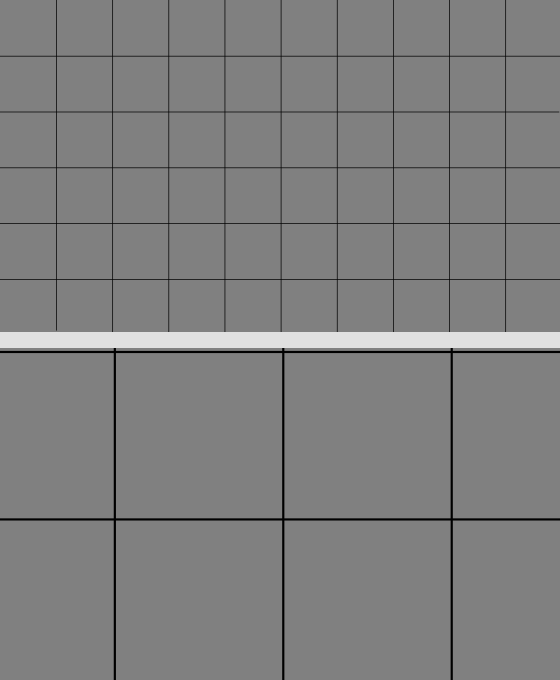
Top: the whole. Bottom: its middle third, enlarged.
Write a WebGL 2 fragment shader that draws this pattern.

```glsl
#version 300 es
precision highp float;

uniform vec2 u_resolution;
out vec4 fragColor;

// Share of a pixel covered by the nearest grid line, per axis
vec2 lineCoverage(vec2 p, vec2 pixel) {
    vec2 index = max(round((p - 0.5) / 77.0), 1.0);
    vec2 dist = abs(p - 0.5 - index * 77.0);
    return clamp(0.5 * (1.0 + pixel) - dist, vec2(0.0), min(vec2(1.0), pixel)) / pixel;
}

void main() {
    // Canvas measured as 768 by 458 line widths, from the top left
    vec2 extent = vec2(768.0, 458.0);
    vec2 pixel = extent / u_resolution;
    vec2 p = gl_FragCoord.xy * pixel;
    p.y = extent.y - p.y;

    vec2 line = lineCoverage(p, pixel);

    // The first upright and the second level line stop just short of the edge
    vec2 tip = clamp((vec2(456.0, 767.0) - p.yx) / pixel.yx + 0.5, 0.0, 1.0);
    if (p.x < 115.0) line.x *= tip.x;
    if (abs(p.y - 154.5) < 38.0) line.y *= tip.y;

    // Black lines over mid grey
    vec3 grey = vec3(0.5);
    fragColor = vec4(grey * (1.0 - line.x) * (1.0 - line.y), 1.0);
}
```
